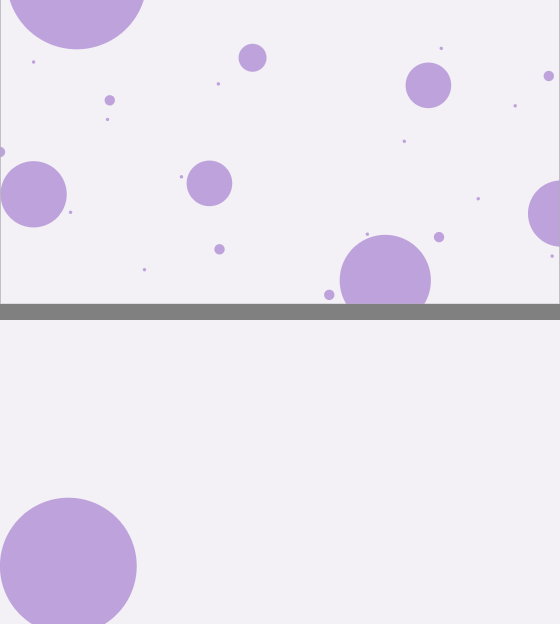
Top: the whole. Bottom: its middle third, enlarged.
A Shadertoy shader for this background:

```glsl
#define PAPER vec3(0.951, 0.943, 0.963)
#define LILAC vec3(0.747, 0.637, 0.861)
#define FRAME vec3(0.68, 0.68, 0.70)
#define DOTS 6
#define DOT_RADIUS 0.017
#define SPECKS 12
#define SPECK_RADIUS 0.0055
#define SIDE_LINE 0.0024
#define BASE_LINE 0.0010

const float discRadius[7] = float[7](0.109, 0.231, 0.075, 0.046, 0.15, 0.075, 0.109);

// Centres: x as a share of the width, y as a share of the height from the top.

// Large discs swing above and below the middle, some out over the edge.
vec2 discCentre(float i) {
    float side = 1.0 - 2.0 * mod(i, 2.0);
    float swing = 0.3 + 0.2 * cos(2.15 * (i - 0.95));
    return vec2(0.02 + 0.157 * i + 0.04 * side, 0.43 + side * swing);
}

// Quadratic steps scatter the dots in height.
vec2 dotCentre(float i) {
    return vec2(0.196 * i, fract(0.5 + 0.83 * i * i));
}

// Golden ratio steps scatter the specks, with a clear gap mid-way.
vec2 speckCentre(float i) {
    float gap = 0.2 * step(5.5, i);
    return vec2(0.06 + 0.066 * i + gap, 0.1 + 0.8 * fract(0.13 + 0.618 * i));
}

float circle(vec2 p, vec2 centre, float radius) {
    return length(p - centre) - radius;
}

void mainImage(out vec4 fragColor, in vec2 fragCoord) {
    float pixel = 1.0 / iResolution.y;
    vec2 size = vec2(iResolution.x * pixel, 1.0);
    vec2 p = vec2(fragCoord.x * pixel, 1.0 - fragCoord.y * pixel);

    // Nearest edge over all circles
    float d = 1e3;
    for (int i = 0; i < 7; i++)
        d = min(d, circle(p, discCentre(float(i)) * size, discRadius[i]));
    for (int i = 0; i < DOTS; i++)
        d = min(d, circle(p, dotCentre(float(i)) * size, DOT_RADIUS));
    for (int i = 0; i < SPECKS; i++)
        d = min(d, circle(p, speckCentre(float(i)) * size, SPECK_RADIUS));
    vec3 colour = mix(PAPER, LILAC, clamp(0.5 - d / pixel, 0.0, 1.0));

    // Hairlines along the sides and the base
    float sideGap = min(p.x, size.x - p.x) - SIDE_LINE;
    float baseGap = 1.0 - p.y - BASE_LINE;
    float line = clamp(0.5 - min(sideGap, baseGap) / pixel, 0.0, 1.0);
    fragColor = vec4(mix(colour, FRAME, line), 1.0);
}
```
